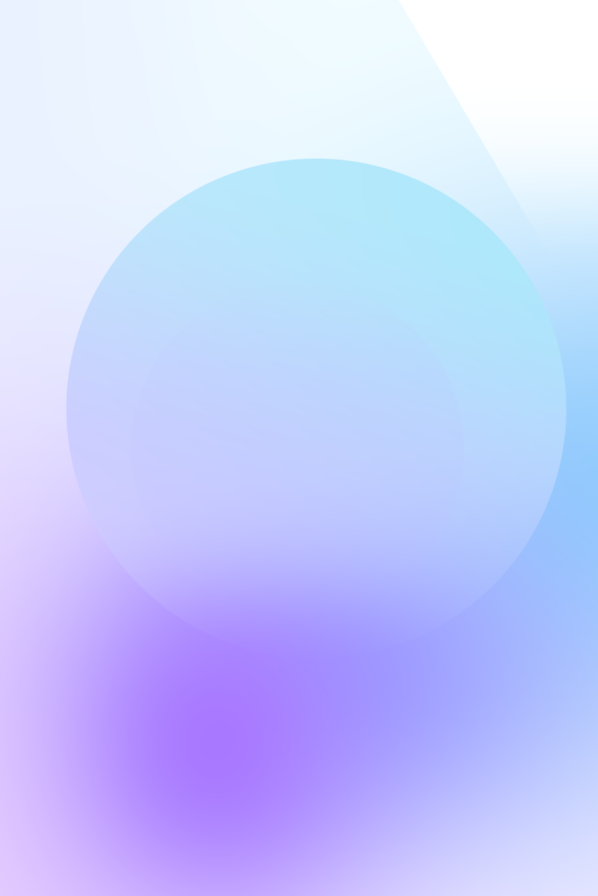
A Shadertoy shader for this background:

```glsl
// A soft pastel backdrop: elliptical blue, periwinkle and violet glows are
// layered over a pale sky, with a white wedge in the top right corner and
// two translucent discs that melt into the violet below.

// Gaussian falloff around an elliptical center
float glow(vec2 p, vec2 center, vec2 radii) {
    vec2 d = (p - center) / radii;
    return exp(-dot(d, d));
}

// Antialiased coverage of a disc
float disc(vec2 p, vec2 center, float radius, float pixel) {
    return smoothstep(pixel, -pixel, length(p - center) - radius);
}

void mainImage(out vec4 fragColor, in vec2 fragCoord) {
    // Canvas height is one unit
    vec2 p = fragCoord / iResolution.y;
    float pixel = 1.0 / iResolution.y;

    // Pale sky: lavender floor rising to icy white
    vec3 ground = mix(vec3(0.91, 0.82, 1.0), vec3(0.95, 0.93, 1.0), smoothstep(0.0, 0.667, p.x));
    vec3 sky = mix(vec3(0.92, 0.95, 1.0), vec3(0.95, 0.99, 1.0), smoothstep(0.0, 0.4, p.x));
    vec3 color = mix(ground, sky, smoothstep(0.2, 0.85, p.y));

    // Colored glows, from back to front
    color = mix(color, vec3(0.57, 0.81, 0.99), glow(p, vec2(0.68, 0.45), vec2(0.36, 0.30)));
    color = mix(color, vec3(0.61, 0.63, 1.0), glow(p, vec2(0.40, 0.25), vec2(0.26, 0.20)));
    color = mix(color, vec3(0.66, 0.47, 1.0), glow(p, vec2(0.24, 0.17), vec2(0.17, 0.20)));

    // White wedge, fading downwards
    float wedgeDistance = dot(p - vec2(0.445, 1.0), vec2(0.861, 0.508));
    float wedge = smoothstep(-pixel, pixel, wedgeDistance) * smoothstep(0.7, 0.92, p.y);
    color = mix(color, vec3(1.0), wedge);

    // Large disc: cyan crown, lavender middle, transparent base
    float tilt = p.x - 0.353;
    vec3 discColor = mix(vec3(0.77, 0.80, 1.0), vec3(0.71, 0.91, 0.985),
                         smoothstep(0.38, 0.80, p.y + 0.25 * tilt));
    discColor.r -= 0.12 * tilt;
    float largeDisc = disc(p, vec2(0.353, 0.544), 0.279, pixel);
    color = mix(color, discColor, largeDisc * smoothstep(0.25, 0.52, p.y));

    // Faint inner disc
    float innerDisc = disc(p, vec2(0.332, 0.499), 0.186, pixel);
    float innerFade = smoothstep(0.30, 0.45, p.y) * smoothstep(0.72, 0.55, p.y);
    color = mix(color, vec3(0.74, 0.75, 1.0), 0.14 * innerDisc * innerFade);

    fragColor = vec4(color, 1.0);
}
```
